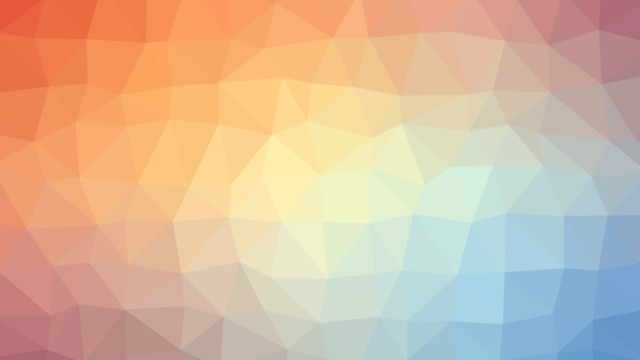
This background is drawn by a WebGL 2 fragment shader. Its source:

```glsl
#version 300 es
precision highp float;

uniform vec2 u_resolution;
out vec4 outColor;

// Mesh layout, in units of the canvas height
const vec2 CELL = vec2(0.1296, 0.1273);
const vec2 ORIGIN = vec2(0.111, 0.0);
const vec2 JITTER = vec2(0.62, 0.50);
const float TINT = 0.035;

vec2 hash22(vec2 p) {
    vec3 q = fract(vec3(p.xyx) * vec3(0.1031, 0.1030, 0.0973));
    q += dot(q, q.yzx + 33.33);
    return fract((q.xx + q.yz) * q.zy);
}

// Five evenly spaced colour stops
vec3 ramp(float t, vec3 a, vec3 b, vec3 c, vec3 d, vec3 e) {
    float s = clamp(t, 0.0, 1.0) * 4.0;
    vec3 col = mix(a, b, clamp(s, 0.0, 1.0));
    col = mix(col, c, clamp(s - 1.0, 0.0, 1.0));
    col = mix(col, d, clamp(s - 2.0, 0.0, 1.0));
    return mix(col, e, clamp(s - 3.0, 0.0, 1.0));
}

// Horizontal gradients blended from bottom to top; uv spans the canvas
vec3 gradient(vec2 uv) {
    vec3 base = ramp(uv.x, vec3(0.68, 0.38, 0.43), vec3(0.71, 0.57, 0.54),
        vec3(0.75, 0.79, 0.75), vec3(0.57, 0.76, 0.87), vec3(0.33, 0.54, 0.76));
    vec3 lower = ramp(uv.x, vec3(0.85, 0.53, 0.51), vec3(0.88, 0.72, 0.63),
        vec3(0.90, 0.94, 0.83), vec3(0.67, 0.85, 0.92), vec3(0.48, 0.64, 0.82));
    vec3 middle = ramp(uv.x, vec3(0.96, 0.61, 0.42), vec3(1.00, 0.79, 0.52),
        vec3(1.00, 0.99, 0.74), vec3(0.82, 0.92, 0.85), vec3(0.67, 0.73, 0.77));
    vec3 upper = ramp(uv.x, vec3(0.92, 0.47, 0.29), vec3(0.99, 0.68, 0.39),
        vec3(1.00, 0.84, 0.55), vec3(0.87, 0.79, 0.67), vec3(0.67, 0.54, 0.55));
    vec3 top = ramp(uv.x, vec3(0.88, 0.29, 0.20), vec3(0.97, 0.54, 0.31),
        vec3(0.98, 0.64, 0.43), vec3(0.89, 0.62, 0.57), vec3(0.66, 0.37, 0.45));
    return ramp(uv.y, base, lower, middle, upper, top);
}

// Mesh vertex: a grid corner moved at random
vec2 vertex(vec2 id) {
    return id + (hash22(id + 17.0) - 0.5) * JITTER;
}

// Signed distance to a line, positive on its left
float edge(vec2 p, vec2 a, vec2 b) {
    vec2 e = b - a;
    return (e.x * (p.y - a.y) - e.y * (p.x - a.x)) / length(e);
}

// Flat triangle: colour weighted by coverage, with coverage in alpha
vec4 facet(vec2 p, vec2 a, vec2 b, vec2 c, float pixel, float aspect) {
    float d = min(edge(p, a, b), min(edge(p, b, c), edge(p, c, a)));
    float cover = clamp(d / pixel + 0.5, 0.0, 1.0);
    if (cover <= 0.0) return vec4(0.0);
    vec2 center = (a + b + c) / 3.0;
    vec2 uv = (center * CELL + ORIGIN) / vec2(aspect, 1.0);
    float tint = (hash22(center * 41.0 + 90.0).x - 0.5) * TINT;
    return vec4(gradient(uv) + tint, 1.0) * cover;
}

void main() {
    float aspect = u_resolution.x / u_resolution.y;
    vec2 p = (gl_FragCoord.xy / u_resolution.y - ORIGIN) / CELL;
    float pixel = 1.0 / (u_resolution.y * CELL.y);
    vec4 sum = vec4(0.0);

    // Split each nearby quad along its shorter diagonal
    for (int y = -1; y <= 1; y++) {
        for (int x = -1; x <= 1; x++) {
            vec2 id = floor(p) + vec2(x, y);
            vec2 a = vertex(id);
            vec2 b = vertex(id + vec2(1.0, 0.0));
            vec2 c = vertex(id + vec2(1.0, 1.0));
            vec2 d = vertex(id + vec2(0.0, 1.0));
            if (distance(a, c) < distance(b, d)) {
                sum += facet(p, a, b, c, pixel, aspect);
                sum += facet(p, a, c, d, pixel, aspect);
            } else {
                sum += facet(p, a, b, d, pixel, aspect);
                sum += facet(p, b, c, d, pixel, aspect);
            }
        }
    }
    outColor = vec4(clamp(sum.rgb / max(sum.a, 0.001), 0.0, 1.0), 1.0);
}
```
